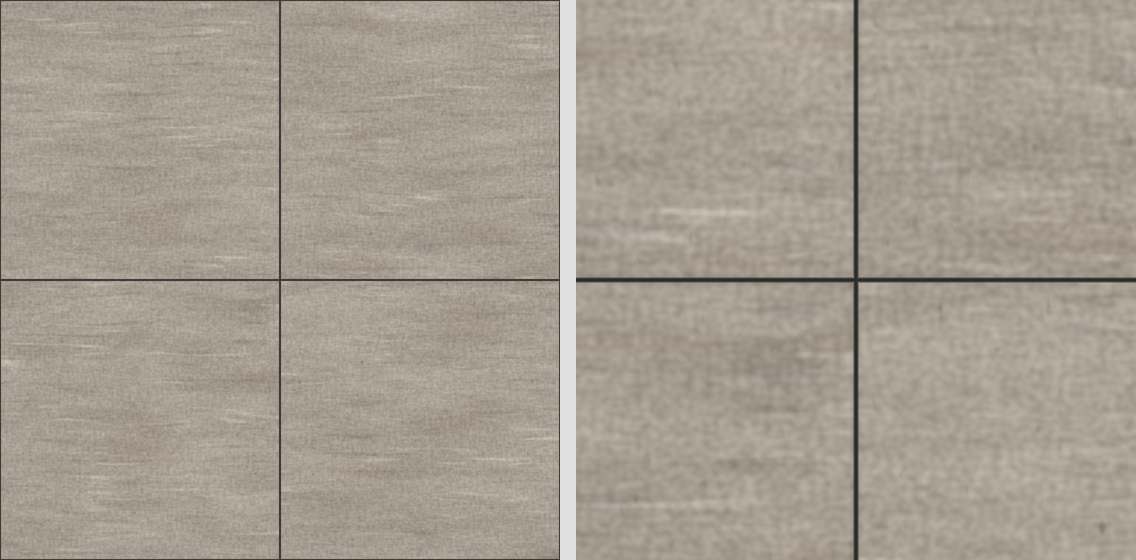
Left, the full canvas; right, a detail of the centre.
This texture is drawn by a three.js fragment shader. Its source:

```glsl
// Two by two square stone tiles in warm grey-beige, parted by thin dark joints.
// Each tile gets its own horizontal vein pattern from stretched gradient noise,
// topped with a woven grain, pale scratches and small dark pits.

varying vec2 vUv;

// Pseudo-random unit gradient for a lattice cell
vec2 gradientAt(vec2 cell) {
  vec3 p = fract(cell.xyx * vec3(0.1031, 0.1030, 0.0973));
  p += dot(p, p.yzx + 33.33);
  float angle = 6.28318 * fract((p.x + p.y) * p.z);
  return vec2(cos(angle), sin(angle));
}

// Gradient noise, roughly -0.7 to 0.7
float gradientNoise(vec2 p) {
  vec2 i = floor(p);
  vec2 f = p - i;
  vec2 u = f * f * f * (f * (f * 6.0 - 15.0) + 10.0);
  float a = dot(gradientAt(i), f);
  float b = dot(gradientAt(i + vec2(1.0, 0.0)), f - vec2(1.0, 0.0));
  float c = dot(gradientAt(i + vec2(0.0, 1.0)), f - vec2(0.0, 1.0));
  float d = dot(gradientAt(i + vec2(1.0, 1.0)), f - vec2(1.0, 1.0));
  return mix(mix(a, b, u.x), mix(c, d, u.x), u.y);
}

// Layered horizontal veins, each octave finer and fainter
float veins(vec2 p) {
  float sum = 0.0;
  float weight = 1.0;
  for (int octave = 0; octave < 4; octave++) {
    sum += weight * gradientNoise(p);
    p = p * vec2(2.1, 1.9) + vec2(17.3, 41.7);
    weight *= 0.8;
  }
  return sum;
}

vec3 stone(vec2 p, vec2 seed) {
  // Slight waviness keeps the veins from running dead straight
  vec2 q = p + vec2(0.0, 0.012 * gradientNoise(p * vec2(5.0, 7.0) + seed));

  vec3 color = vec3(0.656, 0.624, 0.575);
  color += 0.036 * gradientNoise(q * vec2(3.0, 9.0) + seed.yx);
  color += 0.038 * veins(q * vec2(5.0, 32.0) + seed);

  // Brown bands and darker, longer streaks
  float band = gradientNoise(q * vec2(4.5, 26.0) + seed + 61.0);
  color = mix(color, vec3(0.56, 0.515, 0.455), 0.34 * smoothstep(0.05, 0.6, band));
  float streak = gradientNoise(q * vec2(9.0, 100.0) + seed + 23.0);
  color = mix(color, vec3(0.50, 0.47, 0.43), 0.32 * smoothstep(0.18, 0.6, streak));

  // Pale scratches gathered in patches
  float scratch = gradientNoise(q * vec2(12.0, 120.0) + seed.yx + 87.0);
  float patches = smoothstep(-0.15, 0.35, gradientNoise(p * vec2(6.0, 16.0) + seed + 9.0));
  color += 0.075 * patches * smoothstep(0.1, 0.55, scratch);

  // Woven grain: rough speckle crossed by short upright fibres
  color += 0.065 * gradientNoise(p * vec2(190.0, 215.0) + seed);
  color += 0.042 * gradientNoise(p * vec2(170.0, 62.0) + seed.yx);
  color += 0.035 * gradientNoise(p * vec2(60.0, 210.0) + seed + 5.0);

  // Small dark pits
  float pit = gradientNoise(p * vec2(125.0, 85.0) + seed + 140.0);
  color -= 0.07 * smoothstep(0.38, 0.65, pit);
  return color;
}

void main() {
  vec2 tile = floor(vUv * 2.0);
  vec2 seed = tile * vec2(37.3, 91.7) + tile.yx * vec2(53.9, 19.1) + 7.4;
  vec3 color = stone(vUv, seed);

  // Distance to the nearest joint, in canvas units
  vec2 toJoint = 0.25 - abs(fract(vUv * 2.0) - 0.5) * 0.5;
  float joint = min(toJoint.x, toJoint.y);
  color *= 1.0 - 0.05 * smoothstep(0.005, 0.001, joint);
  color = mix(vec3(0.17, 0.17, 0.165), color, smoothstep(0.0005, 0.0021, joint));

  gl_FragColor = vec4(color, 1.0);
}
```
